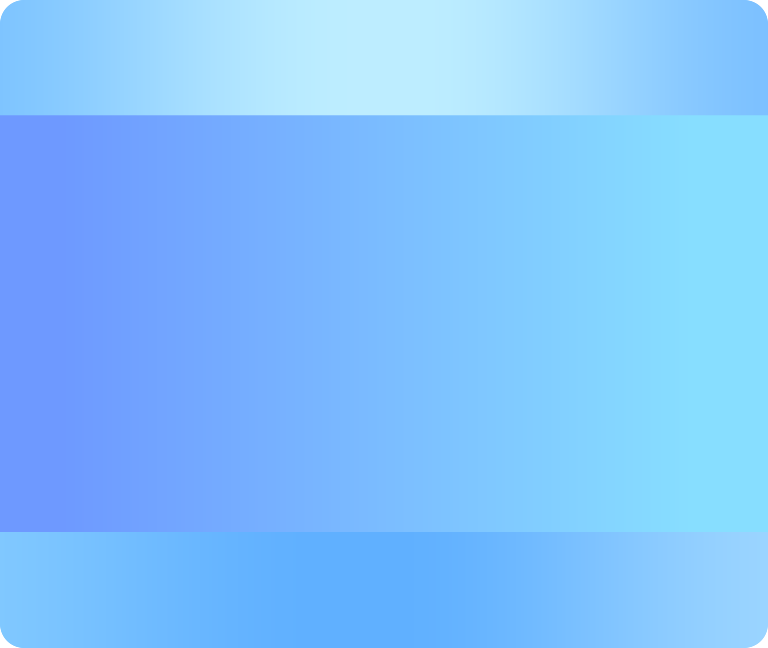
Write a Shadertoy shader that draws this background.

```glsl
// Three stacked bands of soft blue horizontal gradients on a rounded card.

// Signed distance to a rounded box centred on the origin.
float roundedBox(vec2 p, vec2 halfSize, float radius) {
    vec2 q = abs(p) - halfSize + radius;
    return length(max(q, 0.0)) + min(max(q.x, q.y), 0.0) - radius;
}

// Horizontal gradient through three colours, with a flat stretch at the middle.
vec3 threeStop(float x, vec3 left, vec3 middle, vec3 right, float flatStart, float flatEnd) {
    vec3 color = mix(left, middle, smoothstep(-0.08, flatStart, x));
    return mix(color, right, smoothstep(flatEnd, 1.05, x));
}

void mainImage(out vec4 fragColor, in vec2 fragCoord) {
    vec2 uv = fragCoord / iResolution.xy;
    float pixel = 1.0 / iResolution.y;

    // Wide central band: periwinkle to cyan
    vec3 color = mix(vec3(0.43, 0.60, 1.0), vec3(0.53, 0.87, 1.0),
                     clamp((uv.x - 0.08) / 0.82, 0.0, 1.0));

    // Top band: pale glow at the centre
    vec3 topBand = threeStop(uv.x, vec3(0.48, 0.76, 1.0), vec3(0.74, 0.93, 1.0),
                             vec3(0.48, 0.75, 1.0), 0.47, 0.53);

    // Bottom band: deeper blue at the centre
    vec3 bottomBand = threeStop(uv.x, vec3(0.51, 0.79, 1.0), vec3(0.375, 0.69, 1.0),
                                vec3(0.61, 0.835, 1.0), 0.43, 0.50);

    color = mix(color, topBand, smoothstep(-0.5, 0.5, (uv.y - 0.822) / pixel));
    color = mix(bottomBand, color, smoothstep(-0.5, 0.5, (uv.y - 0.179) / pixel));

    // Rounded corners over white
    vec2 halfSize = 0.5 * iResolution.xy / iResolution.y;
    float edge = roundedBox((fragCoord - 0.5 * iResolution.xy) / iResolution.y, halfSize, 0.037);
    color = mix(color, vec3(1.0), smoothstep(-0.5, 0.5, edge / pixel));

    fragColor = vec4(color, 1.0);
}
```
